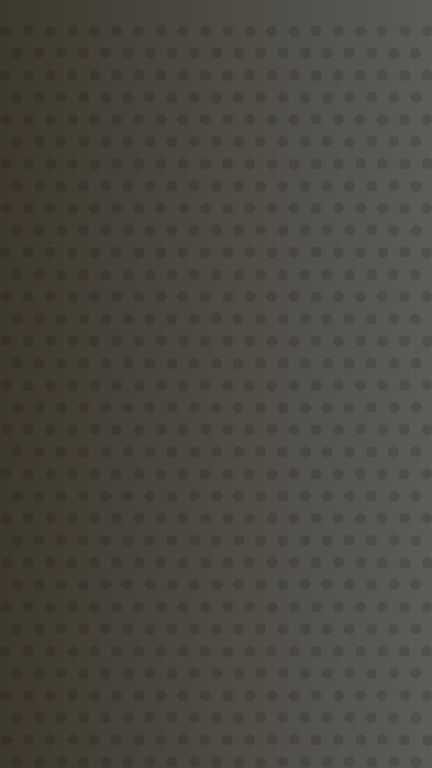
Reproduce this pattern procedurally as a WebGL 2 fragment shader.

```glsl
#version 300 es
precision highp float;
// Staggered rows of faint dark dots over a warm-to-grey horizontal gradient.
// Each pixel finds its cell in a brick-offset grid and measures the distance
// to a slightly jittered dot centre; the strip above the last row stays bare.

uniform vec2 u_resolution;
out vec4 fragColor;

vec3 hash3(vec2 cell) {
    vec3 p = fract(cell.xyx * vec3(0.1031, 0.1030, 0.0973));
    p += dot(p, p.yxz + 33.33);
    return fract((p.xxy + p.yzz) * p.zyx);
}

void main() {
    // Canvas widths as the unit, 19.5 dot pitches across
    vec2 grid = gl_FragCoord.xy / u_resolution.x * 19.5;
    float pixel = 19.5 / u_resolution.x;

    // Brick grid: alternate rows shift by half a pitch
    grid.y += 0.23;
    float row = floor(grid.y);
    grid.x += 0.73 - 0.5 * mod(row, 2.0);
    vec2 cell = floor(grid);
    vec3 random = hash3(cell);

    // Dot with a small wobble in position, 34 rows from the bottom
    vec2 centre = 0.5 + (random.xy - 0.5) * 0.04;
    float edge = length(grid - cell - centre) - 0.248;
    float dotMask = 1.0 - smoothstep(-0.7 * pixel, 0.7 * pixel, edge);
    dotMask *= step(row, 33.5);

    // Background gradient from brown to grey
    float across = gl_FragCoord.x / u_resolution.x;
    vec3 color = mix(vec3(0.241, 0.221, 0.177), vec3(0.356, 0.357, 0.340), across);

    // Dots darken the ground, with a faint warm tint on some
    vec3 shade = mix(vec3(0.880, 0.875, 0.865), vec3(0.892, 0.865, 0.850), random.z);
    color *= mix(vec3(1.0), shade, dotMask);

    fragColor = vec4(color, 1.0);
}
```
